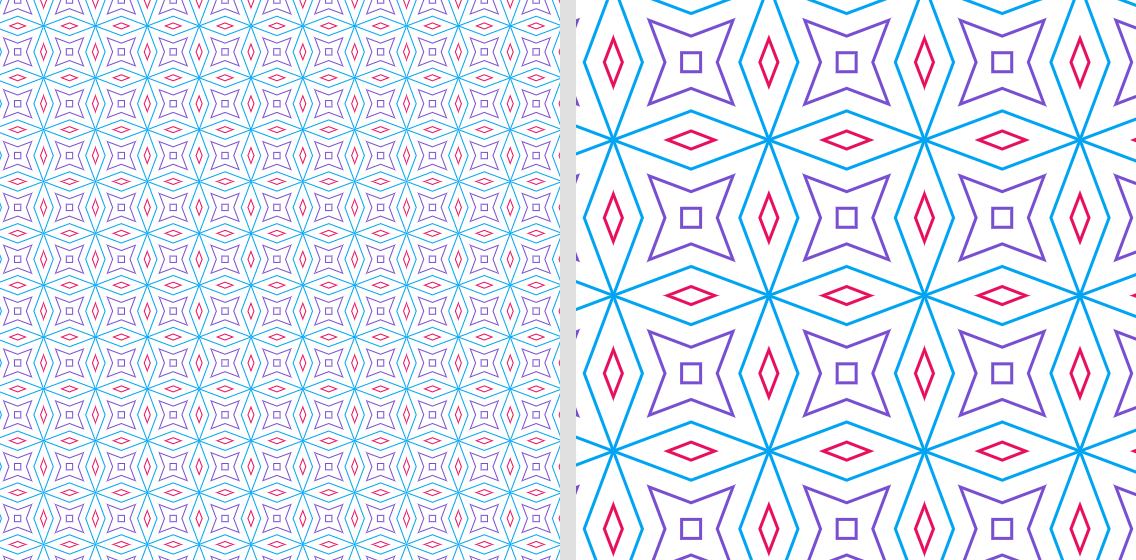
Left, the full canvas; right, a detail of the centre.
Give the GLSL for this pattern, as a Shadertoy shader.

```glsl
// Fine line lattice of long rhombi, four-pointed stars and small diamonds on white
#define REPEATS 10.8                  // cells across and down
#define OFFSET vec2(0.16, 0.70)       // shift that puts lattice nodes on whole numbers
#define LINE_WIDTH 0.0195             // in cells, like all sizes below
#define LONG_RHOMBUS vec2(0.5, 0.187) // half length, half height
#define DIAMOND vec2(0.151, 0.058)
#define STAR_TIP 0.269                // tip lies at (STAR_TIP, STAR_TIP)
#define STAR_NOTCH 0.168              // notch distance from the star centre
#define SQUARE_HALF 0.061
#define PAPER vec3(1.0)
#define BLUE vec3(0.0, 0.645, 0.95)
#define VIOLET vec3(0.47, 0.31, 0.82)
#define PINK vec3(0.91, 0.06, 0.37)

// Signed distance to a straight-sided rhombus, with mitred corners
float rhombus(vec2 p, vec2 halfSize) {
    vec2 normal = normalize(halfSize.yx);
    return dot(abs(p) - vec2(halfSize.x, 0.0), normal);
}

// Signed distance to the star edge, valid in the wedge 0 <= p.x <= p.y
float starEdge(vec2 p) {
    vec2 normal = normalize(vec2(STAR_NOTCH - STAR_TIP, STAR_TIP));
    return dot(p - vec2(0.0, STAR_NOTCH), normal);
}

// Box-filtered coverage of an outline, given the width of a pixel in cells
float stroke(float d, float pixel) {
    vec2 edges = (d + vec2(0.5, -0.5) * LINE_WIDTH) / pixel;
    vec2 filled = clamp(edges + 0.5, 0.0, 1.0);
    return filled.x - filled.y;
}

void mainImage(out vec4 fragColor, in vec2 fragCoord) {
    float pixel = REPEATS / iResolution.y;
    vec2 cell = fragCoord * pixel + OFFSET;

    // Fold around the nearest node into one eighth of the cell
    vec2 fromNode = abs(fract(cell + 0.5) - 0.5);
    if (fromNode.y > fromNode.x) fromNode = fromNode.yx;
    vec2 fromStar = 0.5 - fromNode;
    vec2 fromRhombus = vec2(fromStar.x, fromNode.y);

    // Outlines
    float blue = stroke(rhombus(fromRhombus, LONG_RHOMBUS), pixel);
    float pink = stroke(rhombus(fromRhombus, DIAMOND), pixel);
    float violet = max(stroke(starEdge(fromStar), pixel),
                       stroke(fromStar.y - SQUARE_HALF, pixel));

    // Ink on paper
    vec3 color = mix(PAPER, VIOLET, violet);
    color = mix(color, PINK, pink);
    color = mix(color, BLUE, blue);
    fragColor = vec4(color, 1.0);
}
```
